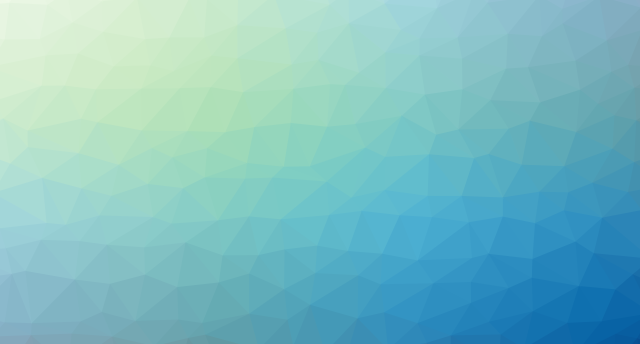
Write a Shadertoy shader that draws this background.

```glsl
// Low-poly mesh of flat triangles, fading from pale green to deep blue.

const vec2 CELLS = vec2(18.0, 11.0);  // mesh cells across and up
const float JITTER = 0.34;            // vertex offset, in cells
const float BLEND_POWER = 1.2;        // softens the mix of light and dark
const vec2 RAMP_RANGE = vec2(0.07, 0.93);

const vec3 RAMP[9] = vec3[9](
    vec3(0.97, 0.99, 0.94), vec3(0.88, 0.95, 0.86), vec3(0.80, 0.92, 0.77),
    vec3(0.66, 0.87, 0.71), vec3(0.48, 0.80, 0.77), vec3(0.31, 0.70, 0.83),
    vec3(0.17, 0.55, 0.75), vec3(0.03, 0.41, 0.67), vec3(0.03, 0.25, 0.51));

vec2 hash2(vec2 p) {
    vec3 q = fract(p.xyx * vec3(0.1031, 0.1030, 0.0973));
    q += dot(q, q.yzx + 33.33);
    return fract((q.xx + q.yz) * q.zy);
}

// Colour along the ramp, for t from 0 to 1
vec3 rampColor(float t) {
    float s = clamp(mix(RAMP_RANGE.x, RAMP_RANGE.y, t), 0.0, 1.0) * 8.0;
    int i = min(int(s), 7);
    return mix(RAMP[i], RAMP[i + 1], s - float(i));
}

// Even blend of a left-to-right ramp and a top-to-bottom ramp
vec3 fieldColor(vec2 uv) {
    vec3 across = pow(rampColor(uv.x), vec3(BLEND_POWER));
    vec3 down = pow(rampColor(1.0 - uv.y), vec3(BLEND_POWER));
    return pow(0.5 * (across + down), vec3(1.0 / BLEND_POWER));
}

// Jittered mesh vertex in canvas units
vec2 meshVertex(vec2 id, vec2 cellSize) {
    vec2 offset = (hash2(id + 57.0) - 0.5) * 2.0 * JITTER;
    return (id + offset) * cellSize;
}

float cross2(vec2 a, vec2 b) {
    return a.x * b.y - a.y * b.x;
}

// Distance to the line a-b, positive on its left
float lineDistance(vec2 p, vec2 a, vec2 b) {
    return cross2(normalize(b - a), p - a);
}

// Quality of cutting the quad a-b-c-d along a-c: full areas, short cut
float cutQuality(vec2 a, vec2 b, vec2 c, vec2 d) {
    float smaller = min(cross2(b - a, c - a), cross2(c - a, d - a));
    return smaller / dot(c - a, c - a);
}

// Colour of one flat triangle, weighted by its coverage of the pixel
vec4 facet(vec2 p, vec2 a, vec2 b, vec2 c, vec2 canvas, float pixel) {
    float inside = min(lineDistance(p, a, b),
                   min(lineDistance(p, b, c), lineDistance(p, c, a)));
    float coverage = clamp(inside / pixel + 0.5, 0.0, 1.0);
    if (coverage <= 0.0) return vec4(0.0);
    vec2 middle = (a + b + c) / 3.0;
    return vec4(fieldColor(middle / canvas), 1.0) * coverage;
}

void mainImage(out vec4 fragColor, in vec2 fragCoord) {
    float pixel = 1.0 / iResolution.y;
    vec2 canvas = vec2(iResolution.x * pixel, 1.0);
    vec2 p = fragCoord * pixel;
    vec2 cellSize = canvas / CELLS;
    vec2 home = floor(p / cellSize);

    // Gather the triangles of the nearby cells
    vec4 total = vec4(0.0);
    for (int y = -1; y <= 1; y++) {
        for (int x = -1; x <= 1; x++) {
            vec2 id = home + vec2(float(x), float(y));
            vec2 a = meshVertex(id, cellSize);
            vec2 b = meshVertex(id + vec2(1.0, 0.0), cellSize);
            vec2 c = meshVertex(id + vec2(1.0, 1.0), cellSize);
            vec2 d = meshVertex(id + vec2(0.0, 1.0), cellSize);

            // Turn the corners so that the better cut runs from a to c
            if (cutQuality(b, c, d, a) > cutQuality(a, b, c, d)) {
                vec2 first = a;
                a = b;
                b = c;
                c = d;
                d = first;
            }
            total += facet(p, a, b, c, canvas, pixel);
            total += facet(p, a, c, d, canvas, pixel);
        }
    }
    fragColor = vec4(total.rgb / max(total.a, 0.001), 1.0);
}
```
